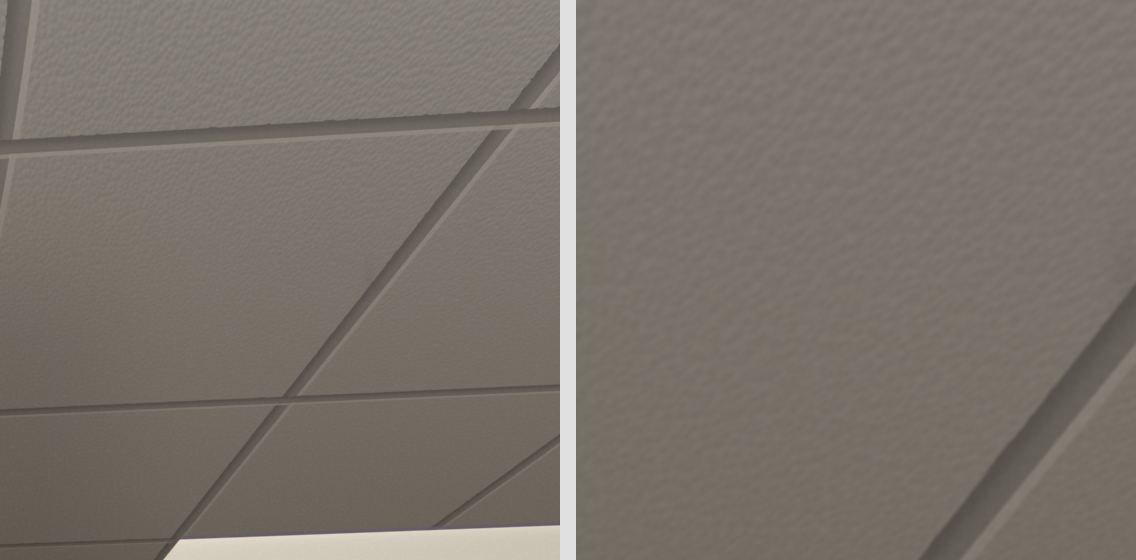
Left, the full canvas; right, a detail of the centre.
Give the GLSL for this pattern, as a WebGL 1 fragment shader.

```glsl
precision highp float;
// Suspended ceiling of stippled tiles in a grid of bars, in perspective, with a lit panel below.

uniform vec2 u_resolution;

const vec2 VANISH = vec2(-0.28, -0.704);       // where the long bars meet
const float HORIZON_TILT = 0.0147;
const float CROSS_TILT = 0.0315;
const vec2 GRID_ORIGIN = vec2(0.200, 0.7025);
const vec2 GRID_PITCH = vec2(0.609, 0.345);
const float LENS_BEND = 0.10;
const vec2 BAR_HALF = vec2(0.020, 0.0175);     // half widths, in tiles
const vec2 LIP_WIDTH = vec2(0.014, 0.012);     // bright tile edge beside a bar
const float EDGE_SOFT = 0.0018;
const vec2 STIPPLE_SCALE = vec2(90.0, 65.0);
const float STIPPLE_DEPTH = 0.045;
const float GRAIN_DEPTH = 0.016;
const float BAR_WEAR = 0.0022;
const vec2 SCUFF_POS = vec2(0.660, 0.505);
const vec3 TILE_NEAR = vec3(0.525, 0.505, 0.470);
const vec3 TILE_FAR = vec3(0.400, 0.377, 0.340);
const vec3 CORNER_TINT = vec3(0.94, 0.91, 0.91);
const vec3 PANEL = vec3(0.83, 0.80, 0.74);
const vec3 FRINGE = vec3(0.40, 0.35, 0.43);

vec2 hash2(vec2 p) {
  vec3 q = fract(p.xyx * vec3(0.1031, 0.1030, 0.0973));
  q += dot(q, q.yzx + 33.33);
  return fract((q.xx + q.yz) * q.zy);
}

// Distance to the nearest scattered point.
float cellular(vec2 p) {
  vec2 cell = floor(p);
  vec2 local = p - cell;
  float nearest = 2.0;
  for (int j = -1; j <= 1; j++) {
    for (int i = -1; i <= 1; i++) {
      vec2 o = vec2(float(i), float(j));
      vec2 d = o + hash2(cell + o) - local;
      nearest = min(nearest, dot(d, d));
    }
  }
  return sqrt(nearest);
}

float band(float d, float lo, float hi, float soft) {
  return smoothstep(lo - soft, lo + soft, d) - smoothstep(hi - soft, hi + soft, d);
}

// Draws one family of bars: bright lip first, then the shaded bar.
vec3 drawBar(vec3 col, vec3 light, float d, float halfWidth, float lip, float wear, float soft) {
  col = mix(col, light * 1.12, 0.8 * band(d, halfWidth, halfWidth + lip, soft));
  float across = smoothstep(-halfWidth, halfWidth * 0.6, d);
  vec3 body = light * mix(0.73, 0.86, across);
  return mix(col, body, band(d + wear, -halfWidth, halfWidth + wear, soft));
}

void main() {
  vec2 p = gl_FragCoord.xy / u_resolution;
  float soft = max(EDGE_SOFT, 0.75 / min(u_resolution.x, u_resolution.y));

  // Canvas to ceiling plane, with a slight lens bend at the top
  float rise = max(p.y - 0.5, 0.0);
  vec2 q = p - VANISH;
  q.x += LENS_BEND * rise * rise * (1.0 - p.x);
  float depth = q.y - HORIZON_TILT * q.x;
  float slope = q.x / depth;
  vec2 plane = vec2(slope, (1.0 + CROSS_TILT * q.x) / depth);
  vec2 tile = (plane - GRID_ORIGIN) / GRID_PITCH;

  // Canvas length of one tile, and signed canvas distance to the nearest bars
  vec2 span = GRID_PITCH * depth * vec2(inversesqrt(1.0 + slope * slope), depth);
  vec2 bars = (tile - floor(tile + 0.5)) * span;
  vec2 halfWidth = BAR_HALF * span;
  vec2 lip = LIP_WIDTH * span;

  // Light falling off downwards, warmer in the lower left
  vec3 light = mix(TILE_FAR, TILE_NEAR, pow(p.y, 0.8));
  float corner = (1.0 - smoothstep(0.0, 0.4, p.x)) * (1.0 - smoothstep(0.3, 0.75, p.y));
  light *= mix(vec3(1.0), CORNER_TINT, corner);

  // Embossed stipple, stronger on the near tiles
  vec2 stipple = tile * STIPPLE_SCALE;
  float relief = cellular(stipple) - cellular(stipple + vec2(0.3, 0.4));
  float nearness = mix(0.3, 1.0, smoothstep(0.25, 1.0, p.y));
  vec3 col = light + relief * STIPPLE_DEPTH * nearness;

  // Faint scuff beside the long bar
  vec2 scuff = (p - SCUFF_POS) / vec2(0.010, 0.032);
  col *= 1.0 - 0.04 * exp(-dot(scuff, scuff));

  // Long bars, then cross bars, with slightly chipped upper edges
  float chips = smoothstep(0.45, 0.9, cellular(p * 75.0)) * BAR_WEAR * nearness;
  col = drawBar(col, light, bars.x, halfWidth.x, lip.x, chips, soft);
  float beforePanel = 1.0 - step(1.0, tile.x) * step(1.5, tile.y);
  vec3 crossed = drawBar(col, light, bars.y, halfWidth.y, lip.y, chips, soft);
  col = mix(col, crossed, beforePanel);

  // Lit panel with a coloured fringe along its upper edge
  float below = (tile.y - 2.0) * span.y;
  float inside = (tile.x - 1.0) * span.x - halfWidth.x;
  float right = smoothstep(-soft, soft, inside);
  col = mix(col, FRINGE, 0.75 * right * band(below, -0.006, 0.0, soft));
  vec3 glow = PANEL * (1.03 - 0.08 * p.x) + 0.07 * exp(-max(below, 0.0) * 90.0);
  col = mix(col, glow, right * smoothstep(-soft, soft, below));

  // Fine grain
  col += (cellular(p * 170.0) - 0.5) * GRAIN_DEPTH;
  gl_FragColor = vec4(clamp(col, 0.0, 1.0), 1.0);
}
```
